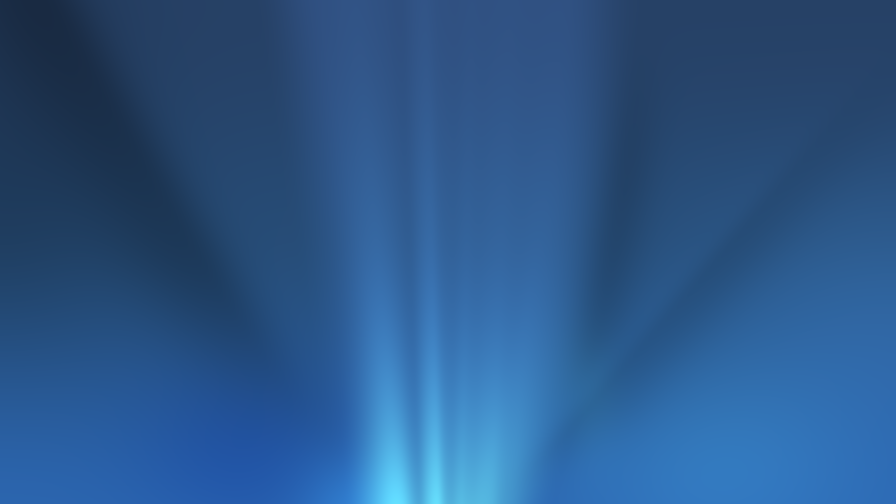
Give the GLSL for this background, as a WebGL 2 fragment shader.

```glsl
#version 300 es
precision highp float;

uniform vec2 u_resolution;
out vec4 outColor;

// Backdrop, from the floor upward
const vec3 FLOOR_BLUE = vec3(0.17, 0.40, 0.69);
const vec3 MID_BLUE = vec3(0.152, 0.305, 0.475);
const vec3 TOP_BLUE = vec3(0.15, 0.255, 0.40);

// Light added by each part
const vec3 FAN_HAZE = vec3(0.036, 0.058, 0.105);
const vec3 CORE_LOW = vec3(0.13, 0.27, 0.09);
const vec3 CORE_HIGH = vec3(0.07, 0.16, 0.18);
const vec3 RAY_LOW = vec3(0.06, 0.13, 0.09);
const vec3 RAY_HIGH = vec3(0.035, 0.07, 0.10);
const vec3 SPILL_LIGHT = vec3(0.03, 0.11, 0.13);
const vec3 FLOOR_LIGHT = vec3(0.03, 0.08, 0.07);
const vec3 SIDE_LIGHT = vec3(0.03, 0.07, 0.11);
const vec3 WEDGE_LIGHT = vec3(0.025, 0.06, 0.05);
const vec3 ROYAL_SHADE = vec3(0.035, 0.055, 0.015);

const float CORE_FALLOFF = 3.3;
const float RAY_FALLOFF = 1.8;
const float LEFT_SHADOW = 0.24;
const float RIGHT_SHADOW = 0.13;
const float DIAGONAL_SHADOW = 0.11;

// Thin rays: foot x, head x, half width, strength
const int RAY_COUNT = 8;
const vec4 RAYS[RAY_COUNT] = vec4[](
    vec4(0.445, 0.394, 0.018, 0.75),
    vec4(0.467, 0.446, 0.010, -0.85),
    vec4(0.488, 0.474, 0.009, 1.05),
    vec4(0.503, 0.508, 0.009, -0.35),
    vec4(0.515, 0.528, 0.005, 0.10),
    vec4(0.528, 0.542, 0.008, -0.12),
    vec4(0.548, 0.570, 0.009, 0.16),
    vec4(0.562, 0.600, 0.010, -0.10));

float bell(float d) {
    return exp(-d * d);
}

float blob(vec2 p, vec2 center, vec2 radius) {
    vec2 d = (p - center) / radius;
    return exp(-dot(d, d));
}

// Bell with a different width on each side of its axis
float skewBell(float d, float leftWidth, float rightWidth) {
    return bell(d / mix(leftWidth, rightWidth, step(0.0, d)));
}

vec3 backdrop(vec2 p) {
    vec3 color = mix(FLOOR_BLUE, MID_BLUE, smoothstep(-0.05, 0.56, p.y));
    color = mix(color, TOP_BLUE, smoothstep(0.4, 1.0, p.y));
    color += FLOOR_LIGHT * blob(p, vec2(0.80, 0.08), vec2(0.16, 0.22));
    color += SIDE_LIGHT * blob(p, vec2(1.0, 0.40), vec2(0.24, 0.27));
    color -= ROYAL_SHADE * blob(p, vec2(0.27, 0.10), vec2(0.12, 0.17));
    color *= 1.0 - 0.20 * blob(p, vec2(0.0, 0.60), vec2(0.16, 0.30));
    return color * (1.0 - 0.14 * blob(p, vec2(0.0, 1.0), vec2(0.12, 0.25)));
}

vec3 thinRays(vec2 p) {
    float light = 0.0;
    for (int i = 0; i < RAY_COUNT; i++) {
        vec4 ray = RAYS[i];
        float width = ray.z * (1.0 + 0.4 * p.y);
        light += ray.w * skewBell(p.x - mix(ray.x, ray.y, p.y), 1.2 * width, 0.8 * width);
    }
    return mix(RAY_LOW, RAY_HIGH, smoothstep(0.0, 0.5, p.y)) * light * exp(-RAY_FALLOFF * p.y);
}

void main() {
    vec2 p = gl_FragCoord.xy / u_resolution;
    float y = p.y;

    // Curved boundaries of the beams
    float outerLeft = 0.415 - 0.095 * y;
    float innerLeft = 0.418 - 0.035 * y;
    float fanRight = 0.60 + 0.10 * (1.0 - pow(1.0 - y, 1.8));
    float leftAxis = 0.39 - 0.37 * y + 0.03 * y * y;
    float diagonalAxis = 0.57 + 0.485 * y;

    vec3 color = backdrop(p);

    // Shadows between the beams
    float leftShade = skewBell(p.x - leftAxis, 0.09, 0.045) * smoothstep(0.05, 0.5, y);
    float rightShade = skewBell(p.x - fanRight - 0.012, 0.03, 0.035)
        * smoothstep(0.05, 0.35, y) * (1.0 - smoothstep(0.6, 1.0, y));
    float diagonalShade = skewBell(p.x - diagonalAxis, 0.022, 0.06)
        * smoothstep(0.0, 0.2, y) * (1.0 - smoothstep(0.45, 0.95, y));
    color *= 1.0 - LEFT_SHADOW * leftShade;
    color *= 1.0 - RIGHT_SHADOW * rightShade;
    color *= 1.0 - DIAGONAL_SHADOW * diagonalShade;

    // Wedge beside the fan and spill around its foot
    color += WEDGE_LIGHT * blob(p, vec2(0.655, 0.22), vec2(0.035, 0.13));
    color += SPILL_LIGHT * blob(p, vec2(0.40, -0.02), vec2(0.06, 0.11));

    // Central fan: a wide haze around a brighter core
    float right = 1.0 - smoothstep(fanRight - 0.075, fanRight + 0.02, p.x);
    float haze = right * smoothstep(outerLeft - 0.04, outerLeft + 0.04, p.x);
    float core = right * smoothstep(innerLeft - 0.035, innerLeft + 0.025, p.x);
    vec3 coreLight = mix(CORE_LOW, CORE_HIGH, smoothstep(0.0, 0.5, y));
    color += FAN_HAZE * haze + coreLight * core * exp(-CORE_FALLOFF * y);
    color += thinRays(p);

    outColor = vec4(clamp(color, 0.0, 1.0), 1.0);
}
```
